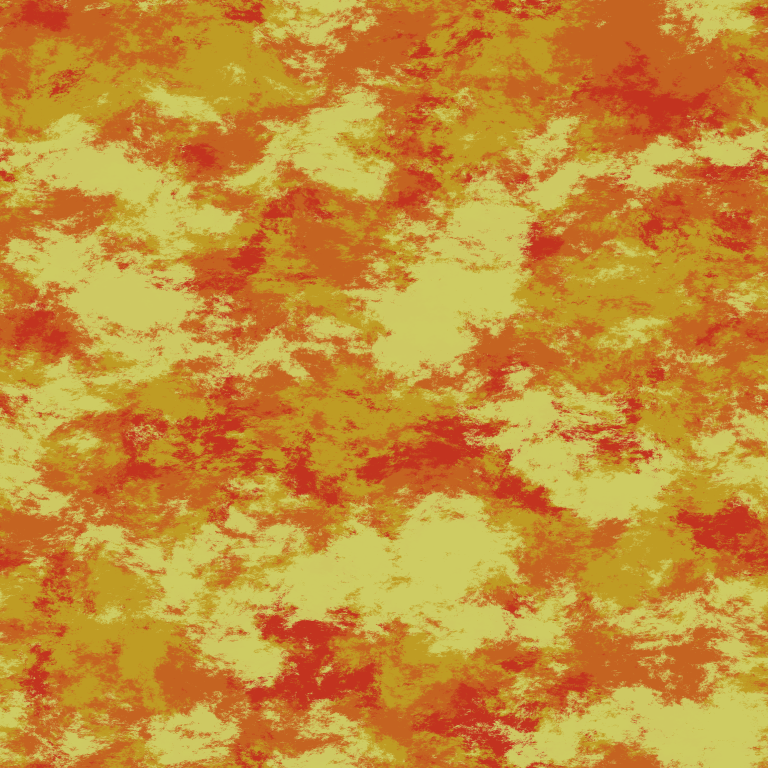
Reproduce this texture procedurally as a WebGL 1 fragment shader.

```glsl
precision highp float;
uniform vec2 u_resolution;

const vec3 PALE = vec3(0.81, 0.81, 0.40);
const vec3 OCHRE = vec3(0.75, 0.61, 0.14);
const vec3 ORANGE = vec3(0.77, 0.39, 0.13);
const vec3 RED = vec3(0.76, 0.20, 0.12);

float hash(vec2 p) {
  return fract(sin(dot(p, vec2(127.1, 311.7))) * 43758.5453);
}

// Dot product of a wrapped lattice gradient and the offset from its corner
float cornerSlope(vec2 cell, vec2 offset, vec2 period, float seed) {
  float angle = 6.28318 * hash(mod(cell, period) + seed);
  return dot(vec2(cos(angle), sin(angle)), offset);
}

// Gradient noise that repeats once over the unit square
float tileNoise(vec2 uv, vec2 period, float seed) {
  vec2 cell = floor(uv * period);
  vec2 f = fract(uv * period);
  vec2 s = f * f * f * (f * (f * 6.0 - 15.0) + 10.0);
  vec2 e = vec2(1.0, 0.0);
  float low = mix(cornerSlope(cell, f, period, seed),
                  cornerSlope(cell + e.xy, f - e.xy, period, seed), s.x);
  float high = mix(cornerSlope(cell + e.yx, f - e.yx, period, seed),
                   cornerSlope(cell + e.xx, f - e.xx, period, seed), s.x);
  return mix(low, high, s.y);
}

// Rough octaves: broad patches that crumble into fine grain
float patches(vec2 uv, float seed) {
  vec2 period = vec2(4.0, 6.0);
  float sum = 0.0;
  float amplitude = 1.0;
  for (int i = 0; i < 8; i++) {
    sum += amplitude * tileNoise(uv, period, seed + float(i) * 7.3);
    period *= 2.0;
    amplitude *= 0.77;
  }
  return sum;
}

float coverage(float field, float threshold) {
  return smoothstep(threshold - 0.22, threshold + 0.22, field);
}

void main() {
  vec2 uv = gl_FragCoord.xy / u_resolution;

  // Curl the patch outlines slightly
  vec2 curl = vec2(tileNoise(uv, vec2(9.0), 3.7), tileNoise(uv, vec2(9.0), 91.3));
  uv += 0.018 * curl;

  float ochreField = patches(uv, 11.3);
  float redField = patches(uv, 137.9);
  float paleField = patches(uv, 253.1) - 0.35 * redField;

  // Stack the stains from the ground up
  vec3 color = mix(ORANGE, OCHRE, coverage(ochreField, 0.02));
  color = mix(color, RED, coverage(redField, 0.42));
  color = mix(color, PALE, 0.95 * coverage(paleField, 0.19));

  gl_FragColor = vec4(color, 1.0);
}
```
